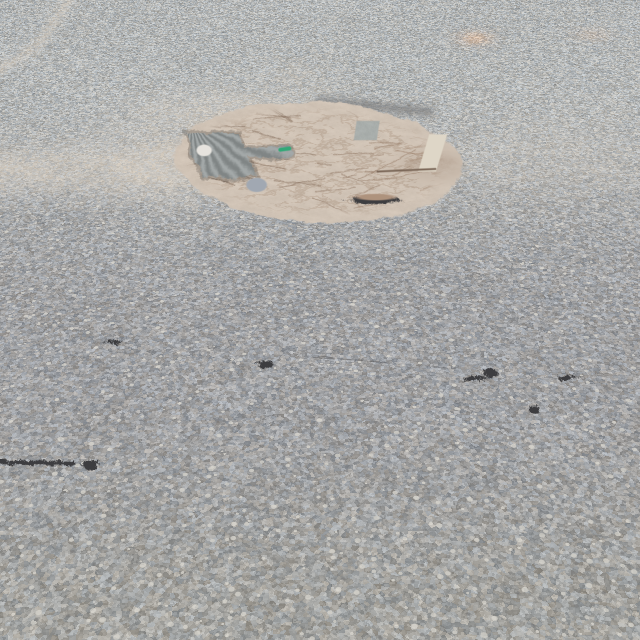
Write a Shadertoy shader that draws this texture.

```glsl
// Weathered asphalt receding upward, with a sand-filled pothole holding debris.
const float HORIZON = 1.6;          // height where the road would vanish
const float STONE_DENSITY = 176.0;
const float GRAIN = 0.20;           // contrast between stones
const int TWIGS = 60;
const vec2 HOLE_POS = vec2(0.496, 0.746), HOLE_SIZE = vec2(0.224, 0.094);
const vec3 ROAD_FAR = vec3(0.705, 0.715, 0.715);
const vec3 ROAD_MID = vec3(0.630, 0.633, 0.640);
const vec3 ROAD_NEAR = vec3(0.643, 0.643, 0.630);
const vec3 SAND = vec3(0.815, 0.765, 0.712);
const vec3 DUST = vec3(0.805, 0.783, 0.750);
const vec3 TWIG = vec3(0.57, 0.48, 0.41);
const vec3 TAR = vec3(0.24, 0.24, 0.25);
// Tar spots: centre, radii
const vec4 SPOTS[7] = vec4[7](
  vec4(0.176, 0.466, 0.009, 0.004), vec4(0.414, 0.431, 0.011, 0.006),
  vec4(0.765, 0.417, 0.012, 0.007), vec4(0.742, 0.409, 0.014, 0.004),
  vec4(0.886, 0.410, 0.012, 0.004), vec4(0.836, 0.360, 0.008, 0.006),
  vec4(0.141, 0.273, 0.013, 0.008));

vec2 hash2(vec2 p) {
  vec3 h = fract(p.xyx * vec3(0.1031, 0.1030, 0.0973));
  h += dot(h, h.yzx + 33.33);
  return fract((h.xx + h.yz) * h.zy);
}
// Layered, rotated sines, about -1 to 1
float swell(vec2 p) {
  float sum = 0.0, amp = 0.5;
  for (int i = 0; i < 5; i++) {
    sum += amp * sin(p.x + 1.4 * sin(p.y)) * cos(p.y + 0.6 * sin(p.x));
    p = mat2(1.6, 1.2, -1.2, 1.6) * p + 1.3;
    amp *= 0.65;
  }
  return sum;
}
// Cellular noise: distance to the nearest stone and its two random values
vec3 stones(vec2 p) {
  vec3 best = vec3(9.0);
  for (int i = 0; i < 9; i++) {
    vec2 id = floor(p) + vec2(i % 3 - 1, i / 3 - 1);
    float d = length(id + hash2(id) - p);
    if (d < best.x) best = vec3(d, hash2(id + 71.0));
  }
  return best;
}
float fill(float d) { float w = 1.0 / iResolution.y; return 1.0 - smoothstep(-w, w, d); }
void paint(inout vec3 col, vec3 ink, float d) { col = mix(col, ink, fill(d)); }
float ellipse(vec2 p, vec2 c, vec2 r) { return (length((p - c) / r) - 1.0) * min(r.x, r.y); }
float haze(vec2 p, float x, float y, float rx, float ry) {
  p = (p - vec2(x, y)) / vec2(rx, ry);
  return exp(-dot(p, p));
}
float segment(vec2 p, vec2 a, vec2 b) {
  p -= a; b -= a;
  return length(p - b * clamp(dot(p, b) / dot(b, b), 0.0, 1.0));
}
float slantBox(vec2 p, vec2 c, vec2 halfSize, float shear) {
  p -= c;
  p.x -= shear * p.y;
  p = abs(p) - halfSize;
  return max(p.x, p.y);
}

vec3 road(vec2 p) {
  vec3 col = mix(ROAD_NEAR, ROAD_MID, smoothstep(0.0, 0.4, p.y));
  col = mix(col, ROAD_FAR, smoothstep(0.5, 0.88, p.y)) + 0.012 * swell(p * vec2(9.0, 22.0));
  // Windblown dust, pale streak and clay patches
  float dust = 0.75 * haze(p, 0.0, 0.735, 0.28, 0.042) + 0.65 * haze(p, 0.27, 0.748, 0.11, 0.065)
    + 0.6 * haze(p, 0.36, 0.83, 0.13, 0.03) + 0.3 * haze(p, 0.46, 0.88, 0.07, 0.03)
    + 0.4 * haze(p, 0.87, 0.75, 0.2, 0.07);
  vec2 bend = vec2(0.06, 0.93);
  float streak = min(segment(p, vec2(-0.01, 0.885), bend), segment(p, bend, vec2(0.115, 1.01)));
  dust += 0.6 * exp(-pow(streak / 0.009, 2.0));
  dust = clamp(dust * (1.0 + 0.3 * swell(p * vec2(35.0, 60.0))), 0.0, 0.95);
  col = mix(col, DUST, dust);
  float clay = 0.85 * haze(p, 0.742, 0.94, 0.026, 0.011) + 0.35 * haze(p, 0.925, 0.946, 0.03, 0.01);
  col = mix(col, vec3(0.83, 0.73, 0.65), clay);
  // Aggregate in perspective, with scattered pale chips and pits
  vec2 q = STONE_DENSITY * vec2(p.x - 0.5, 1.9) / (HORIZON - p.y);
  vec3 s = stones(q), f = stones(q * 1.9 + 40.0), chip = stones(q * 0.36 + 90.0);
  float grain = (s.y - 0.5) * 0.75 + (f.y - 0.5) * 0.55 + 0.2 * (0.4 - s.x);
  col += GRAIN * grain * (1.0 - 0.65 * dust) + 0.035 * (s.z - 0.5) * vec3(1.0, 0.1, -1.0);
  float pale = step(0.68, chip.y) * (1.0 - smoothstep(0.6, 1.0, chip.x / (0.1 + 0.18 * chip.z)));
  float pit = step(chip.y, 0.13) * (1.0 - smoothstep(0.08, 0.2, chip.x));
  col = mix(col, vec3(0.82, 0.81, 0.78) + 0.05 * s.z, pale * (0.75 - 0.4 * dust));
  return mix(col, vec3(0.46), 0.55 * pit * (1.0 - dust));
}

vec3 holeFloor(vec2 p, float d) {
  float ripple = swell(p * vec2(75.0, 150.0)), litter = smoothstep(-0.004, -0.026, d);
  vec3 col = SAND + 0.025 * ripple;
  float vein = smoothstep(0.25, 0.0, abs(swell(p * vec2(32.0, 95.0))));
  col -= litter * vein * vec3(0.06, 0.075, 0.085);
  col = mix(col, TWIG, haze(p, 0.68, 0.742, 0.05, 0.022) * (0.28 + 0.24 * ripple));
  for (int i = 0; i < TWIGS; i++) {
    vec2 r = hash2(vec2(i, 5)), k = hash2(vec2(i, 19));
    vec2 c = HOLE_POS + HOLE_SIZE * (r * 1.8 - 0.9) + vec2(0.0, 0.012);
    vec2 reach = (0.008 + 0.03 * k.x) * vec2(1.0, 0.9 * k.y - (c.x > 0.56 ? 0.3 : 0.65));
    float line = segment(p + vec2(0.0, 0.002 * ripple), c - reach, c + reach) - 0.0007;
    col = mix(col, TWIG * (0.85 + 0.3 * r.x), 0.65 * fill(line) * litter);
  }
  return col;
}

void mainImage(out vec4 fragColor, in vec2 fragCoord) {
  vec2 p = fragCoord / iResolution.xy;
  float rough = swell(p * 210.0), wave = swell(p * 45.0);
  vec3 col = road(p);
  // Pothole and its shaded far lip
  float hole = ellipse(p + vec2(0.0, 0.04 * p.x - 0.02), HOLE_POS, HOLE_SIZE) + 0.004 * wave;
  float lip = segment(p, vec2(0.50, 0.842), vec2(0.67, 0.825));
  col = mix(col, vec3(0.49), 0.6 * exp(-pow(lip / 0.009, 2.0)));
  paint(col, holeFloor(p, hole), hole);
  // Crumpled cloth with a trailing sleeve and fanned folds
  float cloth = min(slantBox(p, vec2(0.346, 0.758), vec2(0.042, 0.034), -0.4),
    segment(p, vec2(0.36, 0.763), vec2(0.446, 0.762)) - 0.008) + 0.007 * wave;
  float fold = sin(atan(p.y - 0.81, p.x - 0.30) * 32.0 + 2.0 * wave);
  paint(col, col * 0.8, cloth - 0.004);
  paint(col, vec3(0.57, 0.59, 0.59) + 0.07 * fold, cloth);
  // Slab, board, pebbles, green scrap and bark flap
  paint(col, vec3(0.66, 0.68, 0.67) + 0.02 * rough, slantBox(p, vec2(0.573, 0.796), vec2(0.018, 0.015), 0.15));
  paint(col, vec3(0.87, 0.84, 0.78), slantBox(p, vec2(0.676, 0.761), vec2(0.014, 0.029), 0.3));
  paint(col, TWIG * 0.85, segment(p, vec2(0.59, 0.732), vec2(0.68, 0.736)) - 0.0015);
  paint(col, vec3(0.63, 0.66, 0.70), ellipse(p, vec2(0.401, 0.711), vec2(0.016, 0.011)));
  paint(col, vec3(0.90, 0.89, 0.87), ellipse(p, vec2(0.319, 0.765), vec2(0.012, 0.009)));
  paint(col, vec3(0.20, 0.66, 0.47), segment(p, vec2(0.438, 0.766), vec2(0.452, 0.768)) - 0.003);
  paint(col, TAR, ellipse(p, vec2(0.585, 0.687), vec2(0.037, 0.006)) + 0.002 * rough);
  paint(col, TWIG * 1.2, ellipse(p, vec2(0.587, 0.692), vec2(0.03, 0.005)));
  // Tar seam, spots and hairline crack
  float tar = segment(p, vec2(-0.01, 0.278), vec2(0.115, 0.276)) - 0.003;
  for (int i = 0; i < 7; i++) tar = min(tar, ellipse(p, SPOTS[i].xy, SPOTS[i].zw));
  paint(col, TAR, tar + 0.004 * rough);
  float crack = segment(p, vec2(0.49, 0.443), vec2(0.71, 0.424)) + 0.002 * wave;
  col = mix(col, TAR, 0.5 * fill(abs(crack) - 0.0008) * smoothstep(-0.1, 0.3, swell(p * 24.0)));
  fragColor = vec4(clamp(col, 0.0, 1.0), 1.0);
}
```
